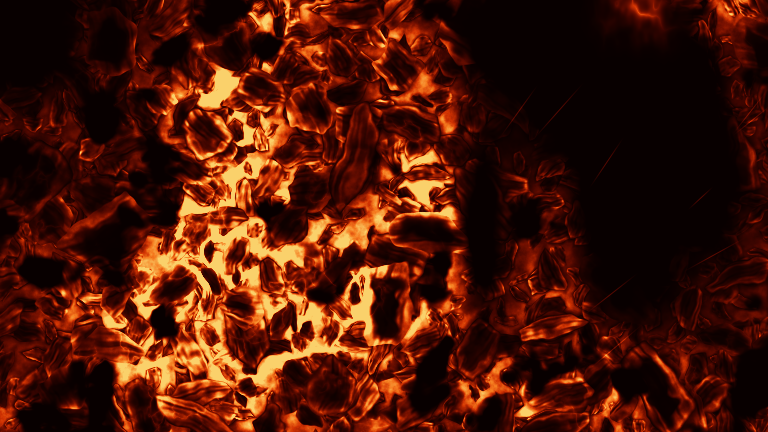
Write a Shadertoy shader that draws this texture.

```glsl
// A bed of glowing embers: charred and red-hot lumps over bright gaps, with sparks.
#define LAYERS 4
#define FINEST 19.0       // cells per canvas height in the lowest layer
#define LAYER_STEP 0.63   // scale ratio from one layer to the next
#define WARP 0.05         // raggedness of the lumps
#define RIM_GLOW 0.95
#define BODY_GLOW 1.05
#define GAP_GLOW 1.25
#define CRACK_GLOW 0.30
#define EXPOSURE 1.15
#define SPARKS 9

vec4 hash4(vec2 p) {
    vec4 q = fract(p.xyxy * vec4(0.1031, 0.1030, 0.0973, 0.1099));
    q += dot(q, q.wzxy + 33.33);
    return fract((q.xxyz + q.yzzw) * q.zywx);
}

float noise(vec2 p) {
    vec2 i = floor(p), f = fract(p), e = vec2(0.0, 1.0);
    f = f * f * (3.0 - 2.0 * f);
    return mix(mix(hash4(i).x, hash4(i + e.yx).x, f.x),
               mix(hash4(i + e).x, hash4(i + e.yy).x, f.x), f.y);
}

mat2 rotation(float a) { return mat2(cos(a), -sin(a), sin(a), cos(a)); }

float fbm(vec2 p) {
    float sum = 0.0, amp = 0.53;
    for (int i = 0; i < 4; i++) {
        sum += amp * noise(p);
        p = rotation(0.6) * p * 2.03 + 7.1;
        amp *= 0.5;
    }
    return sum;
}

float blob(vec2 p, vec2 center, vec2 radius) {
    vec2 v = (p - center) / radius;
    return exp(-dot(v, v));
}

// Broad distribution of heat over the bed
float emberMap(vec2 p) {
    float m = 0.66 + 0.9 * (fbm(p * 3.5 + 4.0) - 0.5);
    m += 0.42 * blob(p, vec2(0.58, 0.36), vec2(0.28, 0.18));
    m += 0.30 * blob(p, vec2(0.48, 0.68), vec2(0.15, 0.22));
    m += 0.35 * blob(p, vec2(0.99, 0.55), vec2(0.08, 0.20));
    m += 0.45 * blob(p, vec2(1.42, 0.12), vec2(0.15, 0.11));
    p += 0.12 * (vec2(fbm(p * 7.0), fbm(p * 7.0 + 50.0)) - 0.5);
    m -= 1.5 * blob(p, vec2(1.27, 0.93), vec2(0.17, 0.20));
    m -= 1.6 * blob(p, vec2(1.50, 0.65), vec2(0.18, 0.31));
    m -= 0.9 * blob(p, vec2(0.03, 0.95), vec2(0.15, 0.22));
    m -= 1.1 * blob(p, vec2(1.13, 0.48), vec2(0.05, 0.20));
    return clamp(m, 0.0, 1.1);
}

// Signed distance to a random six-sided chunk with softened corners
float chunk(vec2 q, vec2 halfSize, vec2 id) {
    float d = -1.0;
    for (int k = 0; k < 6; k++) {
        vec4 h = hash4(id + float(k) * 13.0);
        float a = 1.0472 * (float(k) + 0.6 * h.x);
        vec2 n = vec2(cos(a), sin(a)) / halfSize;
        float side = (dot(q, n) - mix(0.65, 1.0, h.y)) / length(n);
        float w = max(0.05 - abs(d - side), 0.0);
        d = max(d, side) + w * w * 5.0;
    }
    return d;
}

// Paints one layer of lumps over the heat value
float coalLayer(float heat, vec2 p, float scale, float level, float ember) {
    p = rotation(level * 2.1 + 0.4) * p * scale;
    float soft = 0.8 * scale / iResolution.y;
    for (int k = 0; k < 9; k++) {
        vec2 cell = floor(p) + vec2(k % 3, k / 3) - 1.0;
        vec2 id = cell + floor(level * 90.0) + 40.0;
        vec4 place = hash4(id), look = hash4(id + 171.0);
        if (place.x > mix(1.0, 0.52, level)) continue;
        vec2 q = rotation(place.w * 6.283) * (p - cell - 0.5 - (place.yz - 0.5) * 0.7);
        vec2 halfSize = mix(vec2(0.42, 0.22), vec2(0.66, 0.46), look.xy);
        float d = chunk(q, halfSize, id);
        if (d > 0.2) continue;

        // Glowing rim, charred core and wood grain
        float depth = max(-d, 0.0) / halfSize.y;
        float turn = look.w * 40.0;
        float side = 0.5 + 0.5 * dot(q / (length(q) + 0.05), vec2(cos(turn), sin(turn)));
        float rough = noise(q * 8.0 + id * 3.0);
        float grain = noise(vec2(q.x * 3.0, q.y * mix(13.0, 32.0, level)) + id * 7.0);
        float rim = exp(-depth * mix(5.0, 8.0, level)) * side * (0.4 + 1.2 * rough);
        float core = smoothstep(0.12, 0.38, depth + (rough - 0.5) * 0.5 - side * 0.15);
        float charred = step(0.3, look.y) * mix(0.3, 0.98, level);
        float body = (0.12 + 0.88 * look.z) * (0.15 + grain) * (0.4 + rough);
        body *= 1.0 - core * charred;
        float crease = mix(1.0, smoothstep(0.0, 0.15, depth), look.x * 0.9);
        float lump = ember * crease * (RIM_GLOW * rim + BODY_GLOW * body);
        heat *= 1.0 - 0.5 * look.x * smoothstep(0.12, 0.0, d);
        heat = mix(heat, lump, smoothstep(soft, -soft, d));
    }
    return heat;
}

vec3 fireColor(float t) {
    vec3 c = mix(vec3(0.03, 0.0, 0.0), vec3(0.25, 0.02, 0.0), clamp(t * 5.0, 0.0, 1.0));
    c = mix(c, vec3(0.49, 0.07, 0.0), clamp(t * 5.0 - 1.0, 0.0, 1.0));
    c = mix(c, vec3(0.82, 0.20, 0.01), clamp(t * 5.0 - 2.0, 0.0, 1.0));
    c = mix(c, vec3(0.96, 0.48, 0.12), clamp(t * 5.0 - 3.0, 0.0, 1.0));
    return mix(c, vec3(0.98, 0.82, 0.42), clamp(t * 3.0 - 2.4, 0.0, 1.0));
}

void mainImage(out vec4 fragColor, in vec2 fragCoord) {
    vec2 p = fragCoord / iResolution.y;
    float ember = emberMap(p);
    vec2 ragged = p + WARP * (vec2(fbm(p * 9.0), fbm(p * 9.0 + 31.0)) - 0.5);
    float heat = GAP_GLOW * ember * ember * (0.4 + 1.1 * fbm(p * 22.0));
    float scale = FINEST;
    for (int k = 0; k < LAYERS; k++) {
        heat = coalLayer(heat, ragged, scale, float(k) / float(LAYERS - 1), ember);
        scale *= LAYER_STEP;
    }
    // Bright cracks, black pockets and ash texture
    float crack = pow(1.0 - abs(2.0 * fbm(ragged * 16.0 + 9.0) - 1.0), 12.0);
    heat += CRACK_GLOW * ember * ember * crack * smoothstep(0.4, 0.65, fbm(p * 6.0 + 3.0));
    heat *= smoothstep(0.30, 0.42, fbm(ragged * 8.0 + 60.0)) * (0.5 + fbm(p * 48.0));

    // Wisp of flame and thin slanting sparks over the dark corner
    float curl = abs(fbm(p * vec2(11.0, 7.0) + 2.0) - 0.5);
    heat += 0.6 * exp(-curl * 12.0) * blob(p, vec2(1.48, 0.97), vec2(0.06, 0.06));
    for (int s = 0; s < SPARKS; s++) {
        vec4 h = hash4(vec2(s, 5.0));
        vec2 q = rotation(0.5 + h.z * 0.5) * (p - vec2(1.2 + 0.55 * h.x, 0.15 + 0.6 * h.y));
        float along = smoothstep(0.04 + 0.06 * h.w, 0.0, abs(q.x));
        heat += 0.22 * along * smoothstep(0.0025, 0.0, abs(q.y));
    }
    fragColor = vec4(fireColor(heat * EXPOSURE), 1.0);
}
```
